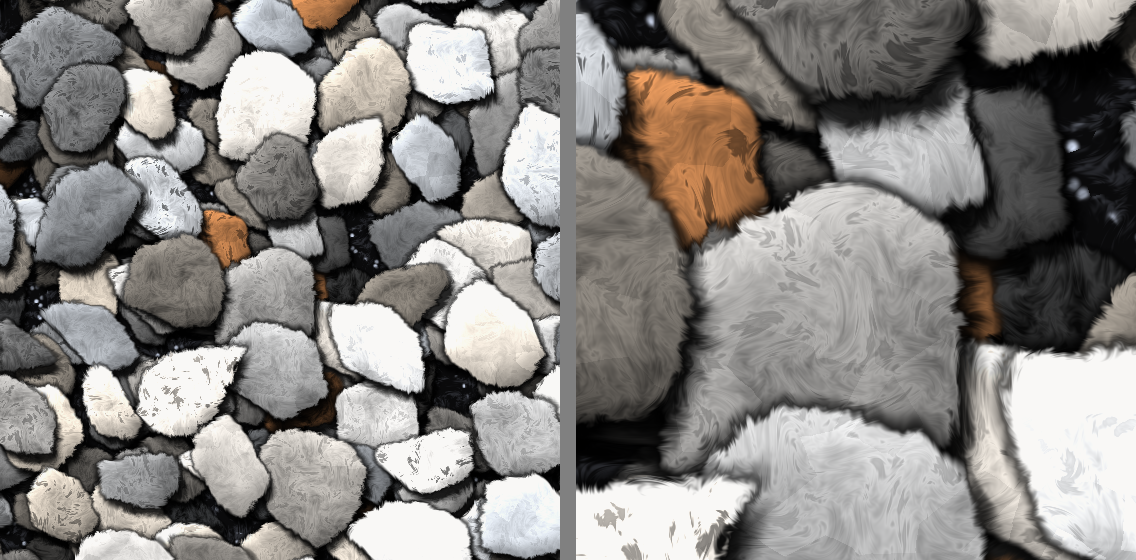
Left: the whole. Right: its middle third, enlarged.
This texture is drawn by a three.js fragment shader. Its source:

```glsl
varying vec2 vUv;

#define TAU 6.2831853
#define SIDES 7
#define STONES_ACROSS 6.1
#define JITTER 0.3
#define CORNER 13.0
#define EDGE_SOFTNESS 0.0028
#define ROUGHNESS 0.022
#define SHADOW_OFFSET (0.13 * LIGHT_DIR)
#define LIGHT_DIR vec2(-0.5, 0.86)
#define TAR vec3(0.04, 0.04, 0.045)
#define RUST vec3(0.95, 0.58, 0.3)
#define WHITE_LIMIT vec3(0.975, 0.972, 0.965)

float hash(vec2 p) {
  vec3 q = fract(p.xyx * 0.1031);
  q += dot(q, q.yzx + 33.33);
  return fract((q.x + q.y) * q.z);
}
vec2 hash2(vec2 p) { return vec2(hash(p), hash(p + 37.7)); }
mat2 rotation(float a) { return mat2(cos(a), sin(a), -sin(a), cos(a)); }

// Layered, folded sines: mineral mottling, about -1 to 1
float grain(vec2 p) {
  float sum = 0.0, amp = 0.55;
  for (int i = 0; i < 5; i++) {
    p = mat2(0.8, 0.6, -0.6, 0.8) * p * 1.75 + 3.1;
    p += 0.9 * sin(p.yx * 0.7 + 1.3);
    sum += amp * sin(p.x + 1.4 * sin(p.y)) * cos(p.y * 0.9);
    amp *= 0.8;
  }
  return sum;
}

// Cellular noise: distance to the nearest point and that point's random value
vec2 cellular(vec2 p) {
  vec2 best = vec2(9.0, 0.0);
  for (int j = -1; j <= 1; j++)
    for (int i = -1; i <= 1; i++) {
      vec2 id = floor(p) + vec2(float(i), float(j));
      float d = length(id + hash2(id) - p);
      if (d < best.x) best = vec2(d, hash(id + 71.3));
    }
  return best;
}

// Rounded irregular polygon; also gives the outward direction
float stoneShape(vec2 p, vec2 id, out vec2 outward) {
  float sum = 0.0;
  outward = vec2(0.0);
  for (int k = 0; k < SIDES; k++) {
    vec2 rnd = hash2(id + float(k) * 5.17);
    float a = (float(k) + 0.85 * rnd.x) * TAU / float(SIDES);
    vec2 dir = vec2(cos(a), sin(a));
    float w = exp(CORNER * (dot(p, dir) - mix(0.78, 1.1, rnd.y)));
    sum += w;
    outward += w * dir;
  }
  outward /= sum;
  return log(sum) / CORNER;
}

// Wet tar with clustered glints
vec3 tarColour(vec2 uv, float mottle, float speck) {
  vec2 cell = cellular(uv * 85.0);
  float glint = smoothstep(0.5, 0.1, cell.x) * smoothstep(0.5, 0.95, cell.y);
  vec3 sheen = vec3(0.12, 0.125, 0.14) * smoothstep(-0.1, 0.9, speck);
  return TAR + sheen + glint * smoothstep(0.0, 0.6, mottle) * vec3(0.8, 0.84, 0.92);
}

// Stone tone, mottling, dark blotches and tint
vec3 stoneColour(vec2 id, float layer, float shade, vec3 noise) {
  vec2 kind = hash2(id + 11.9);
  float tone = mix(0.13 + 0.155 * layer, 0.62 + 0.28 * layer, kind.x);
  tone *= 1.0 + shade + 0.14 * (noise.z - 0.5);
  tone += (0.07 + 0.09 * kind.y) * noise.y + 0.04 * noise.x;
  float blotch = smoothstep(0.3, 0.85, noise.y + 0.35 * noise.x);
  tone *= 1.0 - blotch * mix(0.12, 0.6, kind.y * kind.y);
  float warmth = hash(id + 53.1);
  vec3 tint = mix(vec3(0.96, 0.99, 1.03), vec3(1.05, 0.99, 0.91), warmth);
  tint = mix(tint, RUST, 0.85 * step(0.965, warmth));
  return clamp(tone * tint, vec3(0.03), WHITE_LIMIT);
}

void main() {
  float mottle = grain(vUv * 14.0 + 2.0);
  float speck = grain(vUv * 52.0 + 9.0);
  vec3 noise = vec3(mottle, speck, cellular(vUv * 26.0 + 0.05 * mottle).y);
  vec3 colour = tarColour(vUv, mottle, speck);
  // Small dark stones first, large pale ones on top
  for (int n = 0; n < 3; n++) {
    float layer = float(n), count = STONES_ACROSS + 1.1 * (2.0 - layer);
    mat2 turn = rotation(0.4 + 1.3 * layer);
    vec2 grid = turn * vUv * count + 40.0 + 23.0 * layer;
    for (int j = -1; j <= 1; j++)
      for (int i = -1; i <= 1; i++) {
        vec2 id = floor(grid) + vec2(float(i), float(j));
        vec2 p = (grid - id - 0.5 - JITTER * (2.0 * hash2(id) - 1.0)) * turn;
        if (dot(p, p) > 1.3) continue;
        p += ROUGHNESS * vec2(mottle + speck, mottle - speck);
        vec2 rnd = hash2(id + 4.4), outward, unused;
        mat2 spin = rotation(2.6 * (rnd.x - 0.5));
        float size = mix(0.45, 0.66, rnd.y);
        vec2 radii = size * vec2(1.0, mix(0.56, 0.92, hash(id + 8.8)));
        float d = stoneShape(p * spin / radii, id, outward);
        float shadow = stoneShape((p + SHADOW_OFFSET) * spin / radii, id, unused);
        // Thrown shadow and dark contact rim, then the stone itself
        colour *= 1.0 - 0.85 * smoothstep(-0.1, 0.12, -shadow);
        colour *= mix(0.3, 1.0, smoothstep(0.0, 0.13, d));
        float lit = dot(spin * outward, LIGHT_DIR) * smoothstep(-0.5, -0.02, d);
        float tilt = dot(p / size, rotation(TAU * rnd.y) * LIGHT_DIR);
        float soft = EDGE_SOFTNESS * count / radii.y;
        vec3 stone = stoneColour(id, layer, 0.3 * lit + 0.16 * tilt, noise);
        colour = mix(colour, stone, smoothstep(-soft, soft, -d));
      }
  }
  gl_FragColor = vec4(colour, 1.0);
}
```
